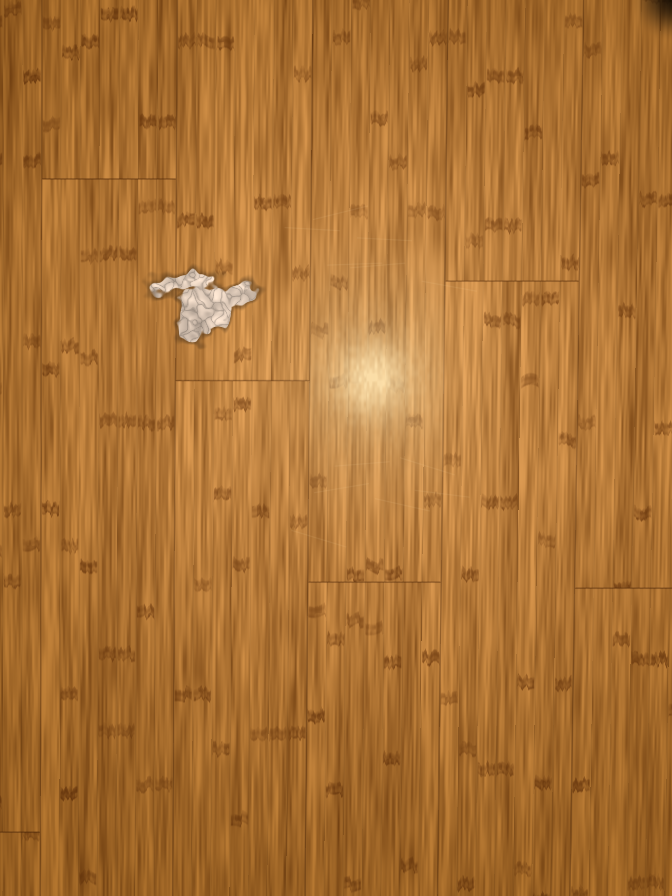
Write a WebGL 1 fragment shader that draws this texture.

```glsl
precision highp float;
// Bamboo plank floor: staggered columns of long planks, each laminated from
// narrow strips with fine stretched-noise grain and scattered fibrous nodes. A lamp
// reflection, faint scratches and a crumpled scrap of paper lie over the wood.
uniform vec2 u_resolution;

#define PLANK_WIDTH 0.197
#define STRIPS 7.0
#define NODE_PITCH 0.29
#define NODE_HALF 0.0105
#define SEAM_HALF 0.0007
#define LAMP vec2(0.555, 0.769)
#define PAPER vec2(0.299, 0.878)
#define WOOD_DARK vec3(0.48, 0.28, 0.085)
#define WOOD_MID vec3(0.675, 0.45, 0.20)
#define WOOD_LIGHT vec3(0.82, 0.57, 0.285)
#define NODE_COLOR vec3(0.40, 0.205, 0.045)
#define CREAM vec3(1.0, 0.89, 0.68)

float hash(vec2 p) {
  p = fract(p * vec2(0.1031, 0.1137));
  p += dot(p, p.yx + 33.33);
  return fract((p.x + p.y) * p.x * 7.31);
}

float noise(vec2 p) {
  vec2 i = floor(p), f = fract(p);
  f = f * f * (3.0 - 2.0 * f);
  return mix(mix(hash(i), hash(i + vec2(1, 0)), f.x),
             mix(hash(i + vec2(0, 1)), hash(i + vec2(1, 1)), f.x), f.y);
}

// Nearest and second nearest cell distance, and the tone of the nearest cell
vec3 cells(vec2 p) {
  vec3 best = vec3(9.0, 9.0, 0.0);
  for (int y = -1; y <= 1; y++)
    for (int x = -1; x <= 1; x++) {
      vec2 c = floor(p) + vec2(x, y);
      float d = length(c + vec2(hash(c), hash(c + 41.0)) - p);
      if (d < best.x) best = vec3(d, best.x, hash(c + 83.0));
      else best.y = min(best.y, d);
    }
  return best;
}

float segment(vec2 p, vec2 a, vec2 b) {
  vec2 ab = b - a;
  return length(p - a - ab * clamp(dot(p - a, ab) / dot(ab, ab), 0.0, 1.0));
}

float stroke(float d, float halfWidth, float px) {
  return 1.0 - smoothstep(halfWidth - 0.5 * px, halfWidth + px, abs(d));
}

// Height of the plank end in each column
float plankEnd(float k) {
  return 1.367 - 0.3 * k + 0.748 * step(3.5, k) - 0.157 * step(4.5, k) - 1.272 * step(k, 0.5);
}

// Flat node across one strip, sometimes level with its neighbour, made of fine flecks
float node(vec2 p, float strip, float u, float seed) {
  float lead = strip - step(0.62, hash(vec2(strip, 71.0)));
  float row = p.y / NODE_PITCH + hash(vec2(lead, seed));
  vec2 id = vec2(lead + 11.0, floor(row) + seed * 5.0);
  float v = (fract(row) - mix(0.08, 0.92, hash(id))) * NODE_PITCH / NODE_HALF;
  float ragged = 0.9 * (noise(vec2(u * 9.0, id.y * 3.0 + strip)) - 0.5);
  float rim = abs(v + ragged);
  float body = (1.0 - smoothstep(0.6, 1.0, rim)) * smoothstep(0.0, 0.1, u) * smoothstep(1.0, 0.9, u);
  float flecks = smoothstep(0.3, 0.65, noise(p * vec2(310.0, 120.0) + id));
  float bands = 0.5 + 0.5 * sin(v * 6.5 + 5.0 * ragged);
  return body * (0.3 + 0.45 * flecks + 0.25 * bands) * mix(0.55, 1.0, hash(id + 7.0))
       * step(hash(id + vec2(strip, 19.0)), 0.88);
}

vec3 wood(vec2 p, float px) {
  // Plank and strip layout, widening slightly toward the top
  float width = PLANK_WIDTH + 0.0034 * p.y;
  float across = (p.x - 0.257 - 0.0052 * p.y) / width + 2.0;
  float k = floor(across);
  float end = p.y - plankEnd(k);
  float seed = k * 3.0 + step(0.0, end);
  float strip = floor(across * STRIPS), u = fract(across * STRIPS);

  // Grain, from fine fibres to broad tone
  vec2 g = vec2(across * PLANK_WIDTH + seed * 3.7, p.y + seed * 1.9 + hash(vec2(strip, 3.0)));
  float tone = 0.32 * noise(g * vec2(350.0, 19.0)) + 0.28 * noise(g * vec2(230.0, 8.0))
             + 0.20 * noise(g * vec2(100.0, 3.0)) + 0.08 * noise(g * vec2(35.0, 1.2))
             + 0.12 * hash(vec2(strip, seed + 31.0));
  tone += 0.05 * (hash(vec2(seed, 57.0)) - 0.5);
  vec3 col = mix(WOOD_DARK, WOOD_MID, smoothstep(0.04, 0.54, tone));
  col = mix(col, WOOD_LIGHT, smoothstep(0.42, 0.84, tone));
  col *= 1.0 - 0.05 * stroke(min(u, 1.0 - u) * width / STRIPS, SEAM_HALF, px);
  col = mix(col, NODE_COLOR, 0.72 * node(p, strip, u, seed));

  // Plank joints, faint along the sides
  float side = min(fract(across), 1.0 - fract(across)) * width;
  float joint = max(0.38 * stroke(side, SEAM_HALF, px), 0.5 * stroke(end, SEAM_HALF, px));
  col = mix(col, NODE_COLOR * 0.8, joint);

  // Lamp falloff and a softly textured reflection, strongest on its own plank
  vec2 l = p - LAMP;
  float r = length(l);
  col *= mix(vec3(1.10, 1.11, 1.20), vec3(0.86, 0.81, 0.64), smoothstep(0.05, 0.92, r));
  float grit = 0.85 + 0.3 * noise(g * vec2(260.0, 110.0));
  float own = mix(0.4, 1.0, 1.0 - step(0.5, abs(k - 3.0)));
  float sheen = 0.60 * exp(-dot(l, l) / 0.0028) + 0.28 * own * exp(-dot(l, l) / 0.020);
  return mix(col, CREAM, clamp(sheen * grit + 0.06 * exp(-r * r / 0.09), 0.0, 0.95));
}

void main() {
  vec2 p = gl_FragCoord.xy / u_resolution * vec2(1.0, 4.0 / 3.0);
  float px = 1.0 / u_resolution.x;
  vec3 col = wood(p, px);

  // Scratches above and below the reflection
  for (int i = 0; i < 12; i++) {
    float n = float(i);
    vec2 a = LAMP + vec2(0.26 * hash(vec2(n, 5.0)) - 0.16, (mod(n, 2.0) - 0.5) * 0.36 + 0.14 * (hash(vec2(n, 9.0)) - 0.5));
    vec2 b = a + vec2(0.08, 0.05 * (hash(vec2(n, 13.0)) - 0.6));
    col = mix(col, CREAM, 0.09 * stroke(segment(p, a, b), 0.0005, px));
  }

  // Crumpled paper: ragged limbs, warped facets and a contact shadow
  vec2 q = p - PAPER;
  float d = segment(q, vec2(-0.010, 0.010), vec2(-0.012, -0.034)) - 0.021;
  d = min(d, segment(q, vec2(0.0, 0.0), vec2(0.022, -0.004)) - 0.026);
  d = min(d, segment(q, vec2(-0.068, 0.030), vec2(0.016, 0.040)) - 0.011);
  d = min(d, segment(q, vec2(0.020, -0.004), vec2(0.070, 0.022)) - 0.012);
  d += 0.016 * (noise(q * 80.0 + 20.0) - 0.5);
  vec2 warp = vec2(noise(q * 90.0 + 30.0), noise(q * 90.0 + 60.0));
  vec3 facet = cells(q * 60.0 + 40.0 + 1.2 * warp);
  vec3 paper = vec3(0.88, 0.80, 0.73) * (0.88 + 0.14 * facet.z - 0.2 * facet.x + 0.2 * warp.x);
  paper *= 0.85 + 0.15 * smoothstep(0.0, 0.25, facet.y - facet.x);
  col *= 1.0 - 0.3 * (1.0 - smoothstep(0.0, 0.010, d));
  col = mix(col, paper, 1.0 - smoothstep(-px, px, d));

  // Shaded upper right corner
  col *= 0.25 + 0.75 * smoothstep(0.0, 0.065, length(p - vec2(1.0, 1.334)));
  gl_FragColor = vec4(col, 1.0);
}
```
